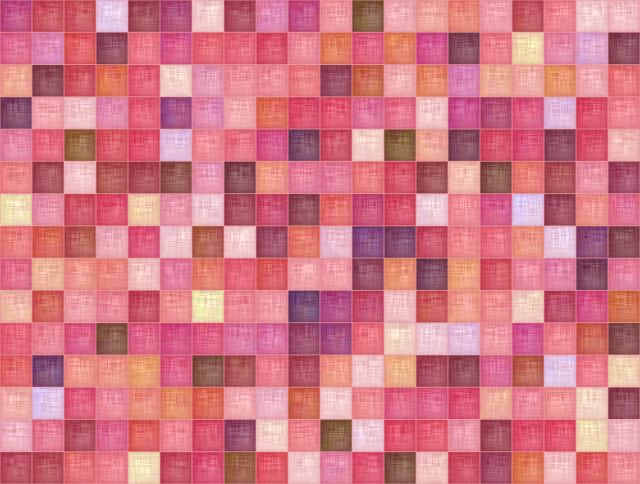
A Shadertoy shader for this pattern:

```glsl
// Grid of soft woven square tiles in mixed reds, pinks and maroons with thin pale seams.
#define GRID vec2(20.0, 15.0)
#define SEAM_HALF 0.017
#define RIM_WIDTH 0.085
#define RIM_DEPTH 0.62
#define WASH 0.27
#define THREADS 25.0
#define WEAVE 0.16
#define HUE_SPREAD 1.0
#define SEAM_COLOR vec3(0.96, 0.66, 0.68)
#define WASH_COLOR vec3(0.94, 0.81, 0.80)

float hash(vec2 p) {
    vec3 q = fract(p.xyx * 0.1031);
    q += dot(q, q.yzx + 33.33);
    return fract((q.x + q.y) * q.z);
}

float noise(vec2 p) {
    vec2 i = floor(p), f = fract(p);
    f = f * f * (3.0 - 2.0 * f);
    return mix(mix(hash(i), hash(i + vec2(1, 0)), f.x),
               mix(hash(i + vec2(0, 1)), hash(i + vec2(1, 1)), f.x), f.y);
}

// Tone runs from maroon through red and pink to pale rose.
vec3 toneRamp(float tone) {
    vec3 c = mix(vec3(0.46, 0.21, 0.26), vec3(0.88, 0.24, 0.36), smoothstep(0.0, 0.36, tone));
    c = mix(c, vec3(0.94, 0.49, 0.54), smoothstep(0.34, 0.70, tone));
    return mix(c, vec3(0.96, 0.80, 0.81), smoothstep(0.68, 0.96, tone));
}

// Negative hue leans violet, positive leans amber.
vec3 tintHue(vec3 c, float hue) {
    vec3 violet = vec3(-0.08, 0.00, 0.17);
    vec3 amber = vec3(-0.01, 0.15, -0.12);
    return c + violet * max(-hue, 0.0) + amber * max(hue, 0.0);
}

// Crossed threads, strongest in the upper middle of each tile.
float weave(vec2 p, vec2 f) {
    float warp = noise(p * vec2(THREADS, 3.0));
    float weft = noise(p * vec2(3.0, THREADS) + 71.0);
    float patchMask = smoothstep(0.0, 0.3, f.x) * smoothstep(1.0, 0.7, f.x)
                    * smoothstep(0.1, 0.65, f.y) * smoothstep(1.0, 0.85, f.y);
    return (warp + weft - 1.0) * (0.3 + 0.7 * patchMask);
}

vec3 tileColor(vec2 p, float edge) {
    vec2 id = floor(p), f = fract(p);
    float tone = hash(id + 17.0);
    float lean = 2.0 * hash(id + 53.0) - 1.0;

    // Base colour with a diagonal drift of hue
    float drift = noise(vec2(f.x + f.y, f.x - f.y) * 1.6 + id * 7.0) - 0.5;
    float hue = HUE_SPREAD * (lean * abs(lean) + 0.6 * drift * abs(lean));
    vec3 c = tintHue(toneRamp(tone), hue);

    // Milky wash toward the lower right
    float glow = smoothstep(0.75, 0.0, length((f - vec2(0.62, 0.32)) * vec2(0.9, 0.75)));
    c = mix(c, WASH_COLOR, WASH * glow);
    c += WEAVE * weave(p, f) * vec3(0.6, 1.0, 0.9);

    // Saturated shadow around the rim
    float rim = exp(-edge / RIM_WIDTH) * mix(1.0, 0.55, tone);
    return c * mix(vec3(1.0), vec3(0.80, 0.62, 0.66), RIM_DEPTH * rim);
}

void mainImage(out vec4 fragColor, in vec2 fragCoord) {
    vec2 p = fragCoord / iResolution.xy * GRID;
    vec2 f = fract(p);
    vec2 inset = min(f, 1.0 - f);
    float edge = min(inset.x, inset.y);
    float pixel = GRID.y / iResolution.y;

    vec3 color = tileColor(p, edge);
    float seam = clamp((SEAM_HALF - edge) / pixel + 0.5, 0.0, 1.0);
    color = mix(color, SEAM_COLOR, 0.65 * seam);
    fragColor = vec4(clamp(color, 0.0, 1.0), 1.0);
}
```
